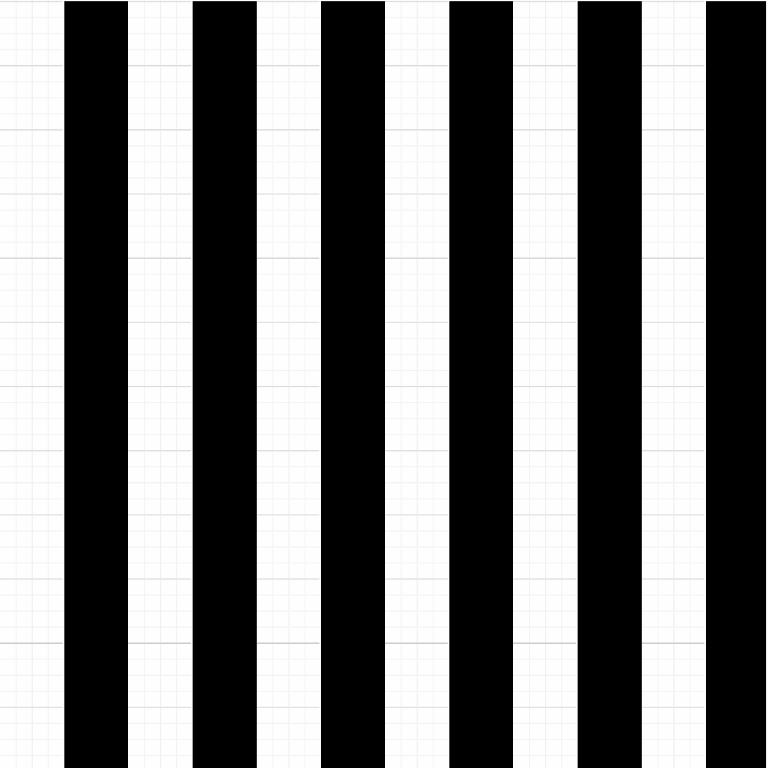
A WebGL 1 fragment shader for this pattern:

```glsl
precision highp float;
// Upright black bars on white graph paper: one cell of white, one of black.
// Each cell holds four faint divisions; every sixth row line is darker.
// Lines and bars are box filtered over one pixel for smooth edges.

uniform vec2 u_resolution;

float hash(float n) {
  return fract(sin(n * 12.9898) * 43758.547);
}

// Share of a pixel covered by a line of the given width at signed distance d.
float lineCoverage(float d, float width, float pixel) {
  float high = min(d + 0.5 * pixel, 0.5 * width);
  float low = max(d - 0.5 * pixel, -0.5 * width);
  return clamp((high - low) / pixel, 0.0, 1.0);
}

// Darkness of the nearest quarter-cell line along one axis.
float ruling(float t, float minorInk, float halfInk, float cellInk, float pixel) {
  float index = floor(t * 4.0 + 0.5);
  float quarter = mod(index, 4.0);
  float ink = minorInk;
  if (quarter == 2.0) ink = halfInk;
  if (quarter == 0.0) ink = cellInk;
  ink *= 0.8 + 0.4 * hash(index + 7.0);
  return ink * lineCoverage(t - index * 0.25, 0.019, pixel);
}

void main() {
  vec2 uv = gl_FragCoord.xy / u_resolution;
  float cell = 0.08355;
  vec2 pixel = 1.0 / (u_resolution * cell);

  // Cell coordinates, counted from the upper left.
  vec2 grid = vec2(uv.x - 0.0002, 1.0 - uv.y - 0.002) / cell;
  float barDistance = abs(mod(grid.x, 2.0) - 1.5) - 0.5;

  // Paper rulings, with a darker row line every six cells, clear of the bars.
  float row = floor(grid.y + 0.5);
  float rowInk = mod(row, 6.0) == 4.0 ? 0.22 : 0.14;
  float columns = ruling(grid.x, 0.038, 0.06, 0.0, pixel.x);
  float rows = ruling(grid.y, 0.04, 0.045, rowInk, pixel.y);
  float clearance = clamp(0.5 + (barDistance - 0.025) / pixel.x, 0.0, 1.0);
  float paper = 0.998 - max(columns, rows) * clearance;

  // Black bars fill every second cell and stop just short of top and right.
  float bar = clamp(0.5 - barDistance / pixel.x, 0.0, 1.0);
  bar *= clamp(0.5 + (0.9975 - uv.x) * u_resolution.x, 0.0, 1.0);
  bar *= clamp(0.5 + (0.9985 - uv.y) * u_resolution.y, 0.0, 1.0);

  gl_FragColor = vec4(vec3(paper * (1.0 - bar)), 1.0);
}
```
